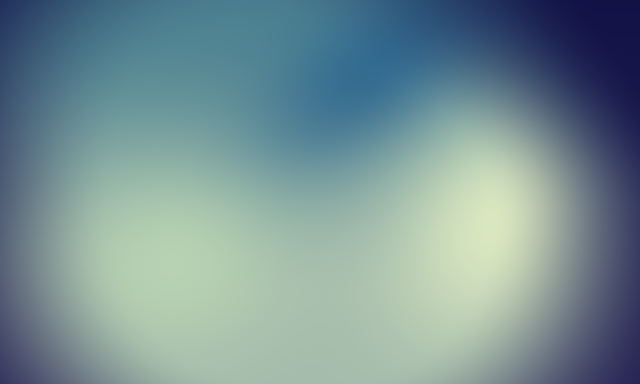
A WebGL 1 fragment shader for this background:

```glsl
precision highp float;

uniform vec2 u_resolution;

// Soft elliptical glow whose first axis is turned by angle
float glow(vec2 p, vec2 center, vec2 radius, float angle) {
    vec2 d = p - center;
    float c = cos(angle);
    float s = sin(angle);
    vec2 q = vec2(c * d.x + s * d.y, c * d.y - s * d.x) / radius;
    return exp(-dot(q, q));
}

// Oval shade that leans left and widens toward the top
float vignette(vec2 p) {
    vec2 center = vec2(0.47 - 0.08 * smoothstep(0.45, 1.0, p.y), 0.43);
    vec2 radius = vec2(0.5, mix(0.74, 0.85, p.y));
    return smoothstep(0.58, 1.25, length((p - center) / radius));
}

// Vertical wash from sage up to teal
vec3 wash(float height) {
    vec3 sage = vec3(0.64, 0.73, 0.67);
    vec3 teal = vec3(0.30, 0.51, 0.57);
    return mix(sage, teal, smoothstep(0.2, 1.0, height));
}

void main() {
    vec2 uv = gl_FragCoord.xy / u_resolution;

    vec3 blue = vec3(0.18, 0.40, 0.56);
    vec3 mint = vec3(0.75, 0.86, 0.71);
    vec3 cream = vec3(0.87, 0.92, 0.76);
    vec3 navy = mix(vec3(0.15, 0.14, 0.33), vec3(0.07, 0.07, 0.28), uv.y);

    // Slanted blue band, then the two pale pools
    vec3 color = wash(uv.y);
    color = mix(color, blue, 0.95 * glow(uv, vec2(0.60, 0.83), vec2(0.28, 0.13), 1.03));
    color = mix(color, mint, 0.75 * glow(uv, vec2(0.27, 0.33), vec2(0.17, 0.25), 0.0));
    color = mix(color, cream, 0.95 * glow(uv, vec2(0.78, 0.42), vec2(0.31, 0.16), 1.42));

    // Dark surround
    color = mix(color, navy, vignette(uv));

    gl_FragColor = vec4(color, 1.0);
}
```
